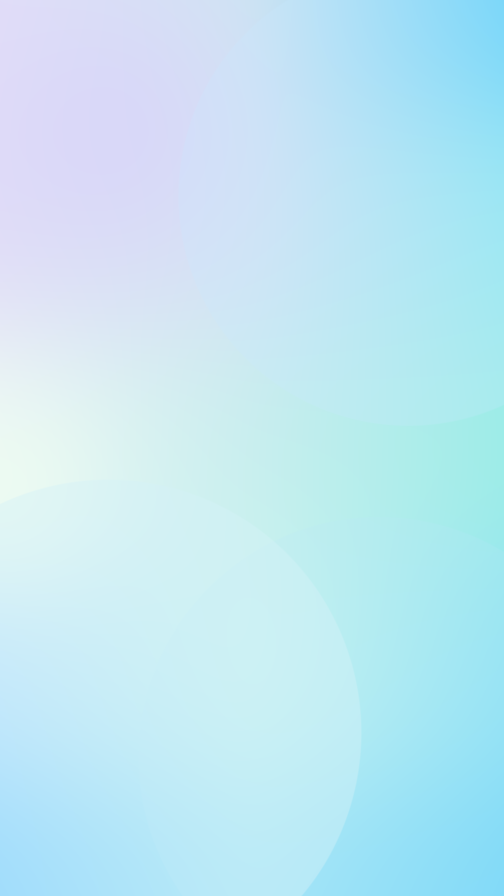
Give the GLSL for this background, as a Shadertoy shader.

```glsl
// Soft pastel backdrop: three vertical colour ramps (left, middle, right)
// are blended across the canvas, warmed by two wide glows, and then
// overlaid with three large translucent discs.

const vec2 CANVAS = vec2(1.0, 16.0 / 9.0); // canvas size in widths
const int STOPS = 5;

vec3 rgb(float r, float g, float b) {
    return vec3(r, g, b) / 255.0;
}

// Smooth colour ramp with evenly spaced stops, t from 0 (bottom) to 1 (top)
vec3 ramp(vec3 stops[STOPS], float t) {
    vec3 sum = vec3(0.0);
    float total = 0.0;
    for (int i = 0; i < STOPS; i++) {
        float d = t * float(STOPS - 1) - float(i);
        float weight = exp(-2.5 * d * d);
        sum += weight * stops[i];
        total += weight;
    }
    return sum / total;
}

// Three-colour blend with a rounded bend at the middle
vec3 blendAcross(vec3 left, vec3 middle, vec3 right, float x) {
    float s = 2.0 * x - 1.0;
    float bend = sqrt(s * s + 0.015);
    float toRight = 0.5 * (bend + s);
    float toLeft = 0.5 * (bend - s);
    return left * toLeft + right * toRight + middle * (1.0 - toLeft - toRight);
}

// Gaussian pool of colour
vec3 glow(vec3 base, vec2 p, vec2 centre, float radius, vec3 tint, float strength) {
    vec2 d = (p - centre) / radius;
    return mix(base, tint, strength * exp(-dot(d, d)));
}

// Translucent disc with a smooth edge
vec3 disc(vec3 base, vec2 p, vec2 centre, float radius, vec3 tint, float opacity, float soft) {
    float dist = length(p - centre) - radius;
    return mix(base, tint, opacity * (1.0 - smoothstep(-soft, soft, dist)));
}

void mainImage(out vec4 fragColor, in vec2 fragCoord) {
    vec2 uv = fragCoord / iResolution.xy;
    vec2 p = uv * CANVAS;
    float soft = 1.0 / iResolution.x;

    // Base ramps, bottom to top
    vec3 leftEdge = ramp(vec3[STOPS](
        rgb(115.0, 203.0, 255.0), rgb(188.0, 227.0, 254.0), rgb(235.0, 248.0, 244.0),
        rgb(224.0, 220.0, 247.0), rgb(226.0, 222.0, 248.0)), uv.y);
    vec3 middle = ramp(vec3[STOPS](
        rgb(162.0, 229.0, 247.0), rgb(208.0, 247.0, 238.0), rgb(200.0, 238.0, 238.0),
        rgb(213.0, 227.0, 243.0), rgb(208.0, 229.0, 242.0)), uv.y);
    vec3 rightEdge = ramp(vec3[STOPS](
        rgb(114.0, 214.0, 248.0), rgb(147.0, 228.0, 243.0), rgb(159.0, 237.0, 230.0),
        rgb(147.0, 232.0, 239.0), rgb(96.0, 208.0, 248.0)), uv.y);
    vec3 color = blendAcross(leftEdge, middle, rightEdge, uv.x);

    // Lavender and cream glows
    color = glow(color, p, vec2(0.231, 1.523), 0.26, rgb(216.0, 210.0, 250.0), 0.6);
    color = glow(color, p, vec2(0.0, 0.782), 0.21, rgb(240.0, 253.0, 240.0), 0.7);

    // Discs: upper right, lower right, lower left
    color = disc(color, p, vec2(0.810, 1.389), 0.456, rgb(200.0, 232.0, 255.0), 0.25, soft);
    color = disc(color, p, vec2(0.752, 0.275), 0.477, rgb(185.0, 230.0, 248.0), 0.20, soft);
    color = disc(color, p, vec2(0.215, 0.324), 0.502, rgb(212.0, 241.0, 247.0), 0.45, soft);

    fragColor = vec4(color, 1.0);
}
```
